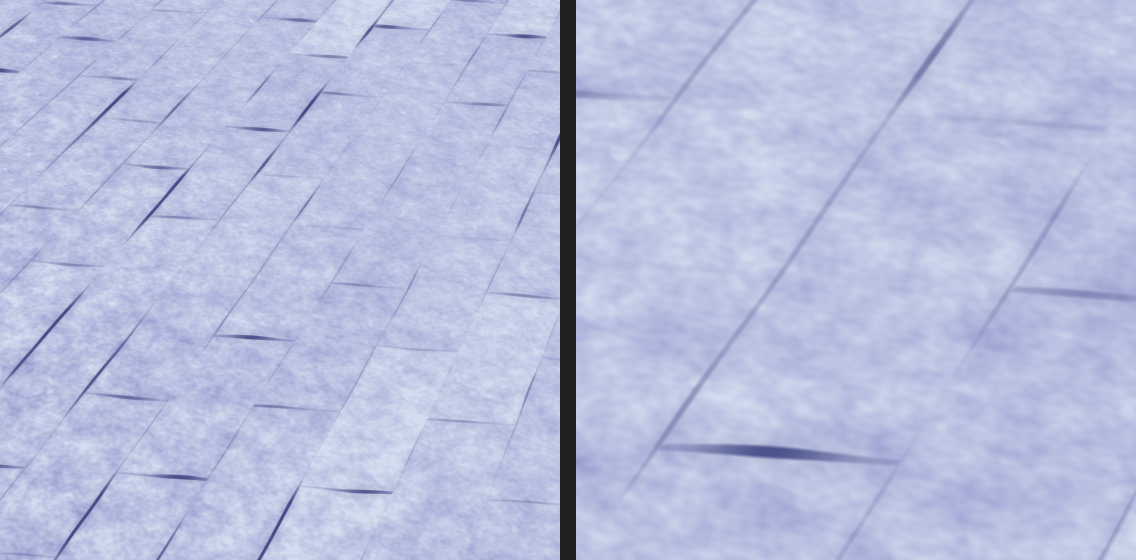
Left, the full canvas; right, a detail of the centre.
This texture is drawn by a WebGL 2 fragment shader. Its source:

```glsl
#version 300 es
precision highp float;

uniform vec2 u_resolution;
out vec4 outColor;

const vec3 PALE = vec3(0.81, 0.84, 0.925);
const vec3 SHADE = vec3(0.585, 0.605, 0.81);
const vec3 GROOVE = vec3(0.27, 0.30, 0.53);

const vec2 VANISHING = vec2(1.725, 2.302);
const float FIRST_SEAM = 0.39;
const float SEAM_STEP = 0.0792;
const float HORIZON = 2.423;
const float TILT = 0.07;
const float JOINT_RATE = 17.315;

float hash(vec2 p) {
    vec3 q = fract(p.xyx * vec3(0.1031, 0.1030, 0.0973));
    q += dot(q, q.yzx + 33.33);
    return fract((q.x + q.y) * q.z);
}

vec2 gradient(vec2 cell) {
    float angle = 6.2832 * hash(cell + 71.0);
    return vec2(cos(angle), sin(angle));
}

float gradientNoise(vec2 p) {
    vec2 i = floor(p);
    vec2 f = p - i;
    vec2 w = f * f * f * (f * (f * 6.0 - 15.0) + 10.0);
    vec2 e = vec2(1.0, 0.0);
    float a = dot(gradient(i), f);
    float b = dot(gradient(i + e.xy), f - e.xy);
    float c = dot(gradient(i + e.yx), f - e.yx);
    float d = dot(gradient(i + e.xx), f - e.xx);
    return mix(mix(a, b, w.x), mix(c, d, w.x), w.y);
}

// Rotated octaves give cloudy stains with fine grain
float mottle(vec2 p) {
    float sum = 0.0;
    float amplitude = 0.42;
    for (int i = 0; i < 4; i++) {
        sum += amplitude * gradientNoise(p);
        p = mat2(1.6, 1.2, -1.2, 1.6) * p + 17.3;
        amplitude *= 0.88;
    }
    return sum;
}

// Crisp core with a faint soft border; strength widens the line
float groove(float dist, float strength, float thickness, float blur) {
    float width = thickness * mix(0.35, 1.0, strength);
    float core = 1.0 - smoothstep(max(width - blur, 0.0), width + blur, dist);
    float halo = exp(-pow(dist / (thickness * 2.8), 2.0));
    return strength * (0.85 * core + 0.15 * halo);
}

// Long seams fade in and out along their length
float seamStrength(float along, float id) {
    float deep = smoothstep(0.06, 0.42, gradientNoise(vec2(along * 1.15, id * 7.37 + 2.4)));
    float faint = smoothstep(-0.25, 0.35, gradientNoise(vec2(along * 2.1, id * 5.61 + 40.3)));
    return clamp(0.30 * faint + 0.9 * deep, 0.0, 1.0);
}

// Short joints are darkest around one random place
float jointStrength(float across, vec2 id) {
    float depth = hash(id + 13.0);
    float center = mix(0.2, 0.75, hash(id + 57.0));
    float taper = exp(-pow((across - center) * 3.2, 2.0));
    return depth * (0.18 + 0.82 * depth * taper);
}

void main() {
    vec2 p = gl_FragCoord.xy / u_resolution;
    float blur = max(0.0014, 0.8 / min(u_resolution.x, u_resolution.y));

    // Floor coordinates: column across the planks, row along them
    float drop = VANISHING.y - p.y;
    float ray = (VANISHING.x - p.x) / drop;
    float depth = HORIZON - p.y - TILT * p.x;
    float wobble = 0.018 * gradientNoise(p * 9.0);
    float column = (ray - FIRST_SEAM) / SEAM_STEP + wobble;
    float plank = floor(column);
    float row = JOINT_RATE / depth - 0.18 - 0.5 * mod(plank, 2.0) + wobble;

    // Distances to the nearest seam and joint, in canvas units
    float seam = round(column);
    float joint = round(row);
    float seamDist = abs(column - seam) * SEAM_STEP * drop / sqrt(1.0 + ray * ray);
    float jointDist = abs(row - joint) * depth * depth / JOINT_RATE;

    // Mottled surface, rougher toward the lower left
    vec2 grain = p * vec2(1.0, 1.3) * 2.0 / depth;
    float corner = smoothstep(1.6, 0.1, p.x + p.y);
    float tone = 0.69 + mottle(grain * 15.0) * mix(0.62, 1.05, corner);
    tone += 0.16 * gradientNoise(p * 4.0 + 8.0) - 0.05 * corner;
    tone += 0.25 * smoothstep(0.38, 0.62, gradientNoise(grain * 42.0 + 5.0));

    // Planks differ slightly; a few are clearly paler
    float plankHash = hash(vec2(plank + 30.0, floor(row) + 3.0));
    tone += 0.10 * (plankHash - 0.5) + 0.17 * smoothstep(0.90, 0.94, plankHash);
    vec3 color = mix(SHADE, PALE, clamp(tone, -0.2, 1.1));

    // Worn seams and staggered joints
    float along = JOINT_RATE / depth;
    float across = 1.0 - fract(column);
    float seamInk = groove(seamDist, seamStrength(along, seam), 0.0027, blur);
    float jointInk = groove(jointDist, jointStrength(across, vec2(plank + 30.0, joint)), 0.0036, blur);
    color = mix(color, GROOVE, max(seamInk, jointInk));

    outColor = vec4(color, 1.0);
}
```
